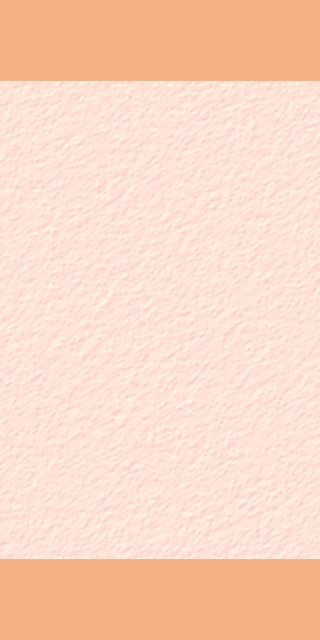
A WebGL 2 fragment shader for this texture:

```glsl
#version 300 es
precision highp float;
// Embossed pale paper between two flat orange bands.
// Scattered smooth bumps, one per jittered cell, form the relief; their slope
// along the light direction shades the grain into slanting ridges.

uniform vec2 u_resolution;
out vec4 fragColor;

const vec3 BAND_COLOR = vec3(0.957, 0.690, 0.512);
const vec3 PAPER_COLOR = vec3(1.0, 0.890, 0.842);
const vec3 TONE_STEP = vec3(0.003, 0.027, 0.021); // colour change per unit of shade
const float BAND_HEIGHT = 0.1263;   // share of canvas height
const float RIDGE_ANGLE = 0.62;     // radians above horizontal
const float RIDGE_STRETCH = 1.3;    // length of a grain relative to its width
const float GRAIN_CELLS = 86.0;     // cells across the canvas width
const float COARSE_SCALE = 0.53;
const float COARSE_WEIGHT = 0.42;
const float SHADE_GAIN = 1.2;
const float RIM_WIDTH = 0.0028;     // share of canvas height
const float RIM_SHADE = 1.3;

// Random jitter (xy) and signed bump height (z) of a cell
vec3 hashCell(vec2 cell) {
    vec3 p = fract(cell.xyx * vec3(0.1031, 0.1030, 0.0973));
    p += dot(p, p.yxz + 33.33);
    return fract((p.xxy + p.yzz) * p.zyx);
}

// Slope, along y, of compact bumps scattered over jittered cells
float bumpSlope(vec2 p) {
    vec2 base = floor(p);
    float slope = 0.0;
    for (int j = -1; j <= 1; j++) {
        for (int i = -1; i <= 1; i++) {
            vec2 cell = base + vec2(i, j);
            vec3 h = hashCell(cell);
            vec2 d = p - cell - h.xy;
            float falloff = max(1.0 - dot(d, d), 0.0);
            slope -= (2.0 * h.z - 1.0) * 6.0 * d.y * falloff * falloff;
        }
    }
    return slope;
}

// Light minus shadow on the paper grain, about one unit of deviation
float grainShade(vec2 p) {
    float c = cos(RIDGE_ANGLE), s = sin(RIDGE_ANGLE);
    vec2 q = vec2(c * p.x + s * p.y, c * p.y - s * p.x);
    q *= GRAIN_CELLS * vec2(1.0 / RIDGE_STRETCH, 1.0);
    float fine = bumpSlope(q + 217.0);
    float coarse = bumpSlope(q * COARSE_SCALE + 431.0);
    return SHADE_GAIN * (fine + COARSE_WEIGHT * coarse);
}

void main() {
    vec2 p = gl_FragCoord.xy / u_resolution.x;
    float y = gl_FragCoord.y / u_resolution.y;
    float pixel = 1.0 / u_resolution.y;

    // Distance into the paper from the nearer band
    float inside = min(y, 1.0 - y) - BAND_HEIGHT;

    // Paper grain with a thin bright rim along both bands
    float rim = 1.0 - smoothstep(0.0, RIM_WIDTH, inside);
    float shade = clamp(grainShade(p), -2.6, 2.6) + RIM_SHADE * rim;
    vec3 paper = PAPER_COLOR + TONE_STEP * shade;

    float coverage = smoothstep(-0.5 * pixel, 0.5 * pixel, inside);
    vec3 color = mix(BAND_COLOR, paper, coverage);
    fragColor = vec4(clamp(color, 0.0, 1.0), 1.0);
}
```
